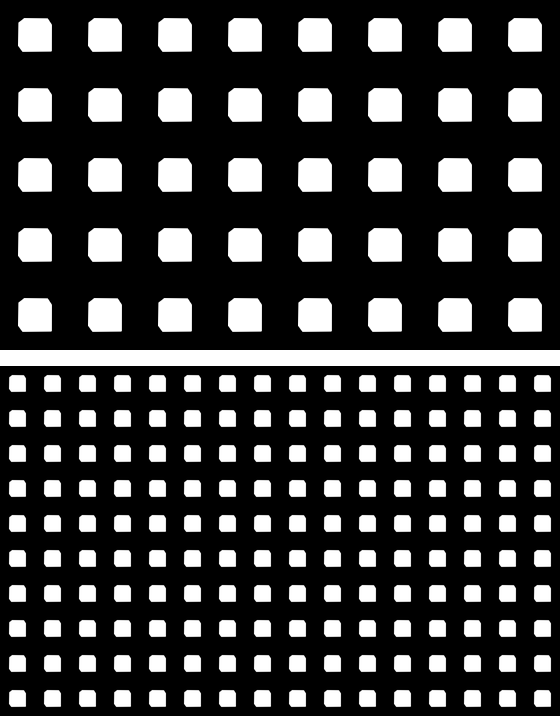
Top, the tile; bottom, the same tile 2 across and 2 down.
A WebGL 2 fragment shader for this pattern:

```glsl
#version 300 es
precision highp float;
// Draws a grid of white squares with clipped corners on black.

uniform vec2 u_resolution;
out vec4 fragColor;

const vec2 REPEATS = vec2(8.0, 5.0);
const vec3 GROUND_COLOR = vec3(0.0);
const vec3 TILE_COLOR = vec3(1.0);
const float HALF_SIZE = 0.241;      // half width of a tile, in cells
const float CORNER_RADIUS = 0.018;  // softens every corner, in cells

// Outline of one tile around its cell centre, clockwise from the left edge.
const int CORNER_COUNT = 7;
const vec2 CORNERS[CORNER_COUNT] = vec2[](
    vec2(-0.237, 0.181), vec2(-0.160, 0.242),   // upper left cut
    vec2(0.187, 0.238), vec2(0.242, 0.153),     // upper right cut
    vec2(0.241, -0.237),                        // lower right, uncut
    vec2(-0.184, -0.241), vec2(-0.243, -0.160)  // lower left cut
);

// Signed distance to the outline, shrunk and then grown by the corner radius.
float tileDistance(vec2 p) {
    float inset = 1.0 - CORNER_RADIUS / HALF_SIZE;
    float nearest = 1e6;
    float side = 1.0;
    for (int i = 0; i < CORNER_COUNT; i++) {
        vec2 a = CORNERS[i] * inset;
        vec2 b = CORNERS[(i + 1) % CORNER_COUNT] * inset;
        vec2 edge = b - a;
        vec2 toPoint = p - a;
        float along = clamp(dot(toPoint, edge) / dot(edge, edge), 0.0, 1.0);
        nearest = min(nearest, length(toPoint - edge * along));
        // Each crossing of the horizontal ray flips inside and outside.
        if ((a.y > p.y) != (b.y > p.y) &&
            p.x < a.x + edge.x * (p.y - a.y) / edge.y) side = -side;
    }
    return side * nearest - CORNER_RADIUS;
}

void main() {
    // Whole repeats in both directions make the canvas tile.
    vec2 uv = gl_FragCoord.xy / u_resolution;
    vec2 cell = fract(uv * REPEATS) - 0.5;

    // Smooth the edge over one pixel.
    float pixel = max(REPEATS.x / u_resolution.x, REPEATS.y / u_resolution.y);
    float coverage = clamp(0.5 - tileDistance(cell) / pixel, 0.0, 1.0);

    fragColor = vec4(mix(GROUND_COLOR, TILE_COLOR, coverage), 1.0);
}
```
